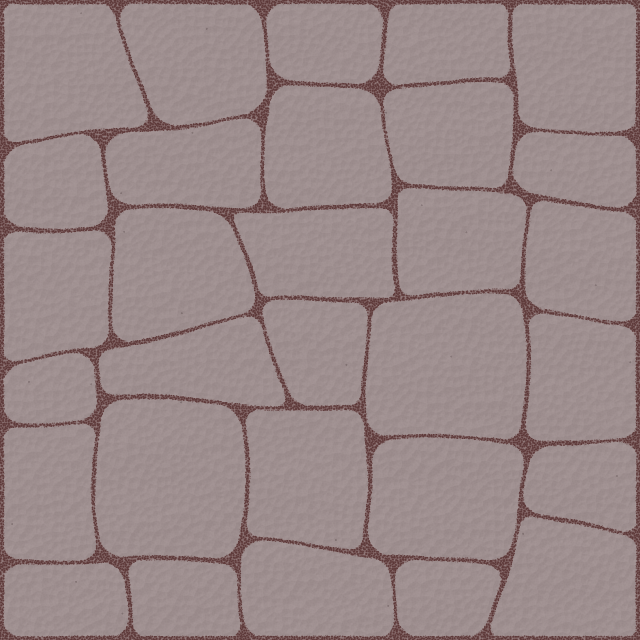
A three.js fragment shader for this texture:

```glsl
varying vec2 vUv;

const vec2 GRID = vec2(5.0, 6.0);       // stones across and up
const float SHIFT = 0.52;               // spread of the joint positions, in cells
const float TILT = 0.32;                // strongest slant of a joint
const float BOW = 0.025;                // curvature of a joint
const float WOBBLE = 0.0009;            // hand-drawn unsteadiness
const float JOINT = 0.0030;             // half width of a joint
const float BORDER = 0.0030;            // extra joint along the canvas edge
const float SOFTNESS = 0.0014;
const float ROUGHNESS = 0.0022;         // grain eating into the joint edge
const vec2 CORNER = vec2(0.020, 0.042); // smallest and largest corner radius
const float GRAIN_SCALE = 300.0;
const float RELIEF_SCALE = 75.0;
const float RELIEF = 0.10;
const float SPECK_SCALE = 5.0;
const vec3 STONE = vec3(0.620, 0.560, 0.562);
const vec3 JOINT_DARK = vec3(0.365, 0.222, 0.222);
const vec3 JOINT_LIGHT = vec3(0.520, 0.410, 0.410);

float hash(vec2 p) {
  return fract(sin(dot(p, vec2(127.1, 311.7))) * 43758.5453);
}

// Distance to the nearest scattered point
float cellular(vec2 p) {
  vec2 cell = floor(p);
  float nearest = 2.0;
  for (int j = -1; j <= 1; j++) {
    for (int i = -1; i <= 1; i++) {
      vec2 c = cell + vec2(float(i), float(j));
      vec2 point = c + vec2(hash(c), hash(c + 51.3));
      nearest = min(nearest, distance(p, point));
    }
  }
  return nearest;
}

// Layered sines, about -1 to 1
float ripple(vec2 p) {
  return 0.5 * sin(p.x + 1.7 * sin(p.y * 0.7))
       + 0.3 * sin(p.y * 1.9 + 1.3 * sin(p.x * 1.1))
       + 0.2 * sin(p.x * 2.7 - p.y * 2.3);
}

// Sideways offset of the joint through a lattice vertex
float bend(vec2 vertex, float along) {
  float place = hash(vertex + 3.0);
  float slant = 2.0 * hash(vertex + 19.7) - 1.0;
  return SHIFT * (place - 0.5) + TILT * slant * slant * slant * along
       + BOW * sin(along * 4.0 + place * 40.0);
}

// Signed distances, in cells, to upright and level joints; outer ones stay straight
float uprightJoint(vec2 v, vec2 p) {
  float inner = step(0.5, v.x) * step(v.x, GRID.x - 0.5);
  return p.x - v.x - inner * bend(v, p.y - v.y);
}

float levelJoint(vec2 v, vec2 p) {
  float inner = step(0.5, v.y) * step(v.y, GRID.y - 0.5);
  return p.y - v.y - inner * bend(v, p.x - v.x);
}

// Pinwheel stone with rounded corners: positive inside, in canvas units
float stone(vec2 cell, vec2 p) {
  float odd = mod(cell.x + cell.y, 2.0);
  vec4 side = vec4(
    uprightJoint(cell + vec2(0.0, 1.0 - odd), p),
    -uprightJoint(cell + vec2(1.0, odd), p),
    levelJoint(cell + vec2(odd, 0.0), p),
    -levelJoint(cell + vec2(1.0 - odd, 1.0), p)) / GRID.xxyy;
  float radius = mix(CORNER.x, CORNER.y, hash(cell + 7.9));
  return radius - length(max(radius - side, 0.0));
}

float paving(vec2 uv) {
  vec2 p = uv * GRID;
  vec2 cell = floor(p);
  float inside = -1.0;
  for (int j = -1; j <= 1; j++) {
    for (int i = -1; i <= 1; i++) {
      inside = max(inside, stone(cell + vec2(float(i), float(j)), p));
    }
  }
  return inside;
}

void main() {
  vec2 wobble = WOBBLE * vec2(ripple(vUv.yx * 65.0), ripple(vUv * 58.0 + 4.0));
  vec2 rim = min(vUv, 1.0 - vUv);
  float inside = min(paving(vUv + wobble), min(rim.x, rim.y) - BORDER);

  // Stone face: soft relief lit from the upper left, faint level ripples, specks
  float grain = cellular(vUv * GRAIN_SCALE);
  vec2 bump = vUv * RELIEF_SCALE;
  float relief = cellular(bump) - cellular(bump + vec2(-0.09, 0.12));
  float shade = RELIEF * relief + 0.022 * (grain - 0.45)
              + 0.004 * ripple(vUv * vec2(14.0, 75.0));
  float speck = 1.0 - smoothstep(0.004, 0.011, cellular(vUv * SPECK_SCALE + 2.6));
  vec3 face = STONE + shade - 0.10 * speck;

  // Grainy joint of uneven width
  float width = JOINT * (1.0 + 0.3 * ripple(vUv * 23.0 + 1.5));
  float edge = inside + ROUGHNESS * (grain - 0.45);
  float ink = 1.0 - smoothstep(width - SOFTNESS, width + SOFTNESS, edge);
  ink *= 1.0 - 0.4 * smoothstep(0.65, 0.9, grain);
  vec3 joint = mix(JOINT_DARK, JOINT_LIGHT, smoothstep(0.1, 0.85, grain));

  gl_FragColor = vec4(mix(face, joint, ink), 1.0);
}
```
